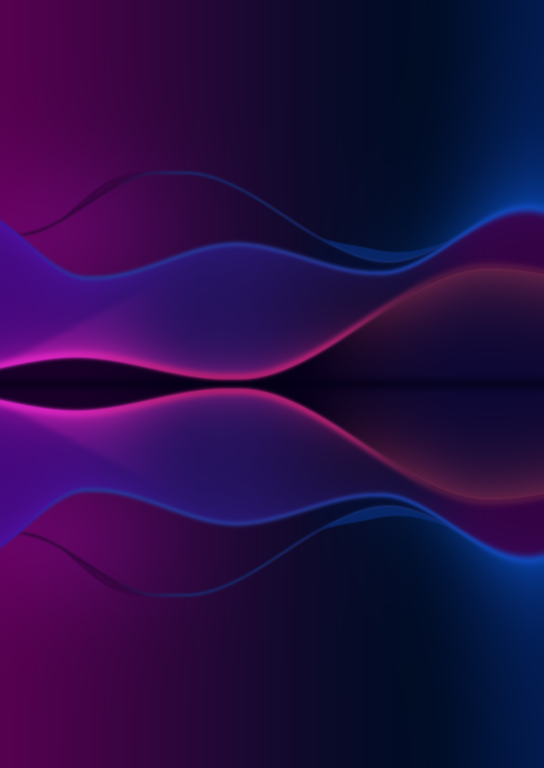
Write a Shadertoy shader that draws this background.

```glsl
// Mirrored neon waves in magenta and blue over a dark plum-to-navy gradient.

// Height of the magenta wave above the mirror line
float magentaWave(float x) {
    return 0.007 + 0.028 * smoothstep(-0.14, 0.14, x)
         - 0.0285 * smoothstep(0.14, 0.415, x)
         + 0.1445 * smoothstep(0.44, 0.90, x)
         - 0.030 * smoothstep(0.90, 1.20, x);
}

// Height of the blue wave
float blueWave(float x) {
    return 0.228 - 0.09 * smoothstep(-0.06, 0.16, x)
         + 0.044 * smoothstep(0.175, 0.434, x)
         - 0.0375 * smoothstep(0.434, 0.69, x)
         + 0.0845 * smoothstep(0.70, 0.97, x)
         - 0.020 * smoothstep(0.97, 1.10, x);
}

// Height of the faint ribbon's lower edge
float ribbonWave(float x) {
    return 0.194 + 0.081 * smoothstep(0.03, 0.29, x)
         - 0.117 * smoothstep(0.34, 0.715, x)
         + 0.070 * smoothstep(0.715, 0.98, x);
}

float edge(float d) { return smoothstep(-0.0018, 0.0018, d); }

float line(float d, float width) { return exp(-d * d / (width * width)); }

// A smooth hump, zero outside a..c and highest at b
float hump(float a, float b, float c, float x) {
    return smoothstep(a, b, x) * (1.0 - smoothstep(b, c, x));
}

vec3 outerSky(float x, float h, float dBlue) {
    vec3 col = mix(vec3(0.35, 0.0, 0.32), vec3(0.0, 0.045, 0.14), smoothstep(-0.25, 0.82, x) * 1.12 - 0.12);
    col += vec3(0.09, 0.01, 0.10) * line(x - 0.12, 0.22) * line(h - 0.20, 0.10);
    col += vec3(0.01, 0.06, 0.17) * smoothstep(0.74, 1.05, x);
    col += vec3(0.02, 0.14, 0.32) * smoothstep(0.55, 1.0, x) * exp(-max(dBlue, 0.0) / 0.06);
    return col;
}

vec3 violetBand(float x, float h, float dMagenta, float dBlue) {
    vec3 col = mix(vec3(0.27, 0.03, 0.49), vec3(0.14, 0.07, 0.36), smoothstep(0.0, 0.42, x));
    col = mix(col, vec3(0.08, 0.045, 0.19), smoothstep(0.40, 0.70, x));
    col = mix(col, vec3(0.20, 0.01, 0.26), smoothstep(0.72, 0.92, x));
    col += vec3(0.03, 0.03, 0.13) * exp(dBlue / 0.03) * (1.0 - 0.5 * x);

    // Straight-edged beam that fans out from the left
    float beam = smoothstep(-0.008, 0.008, 0.024 + 0.37 * x - h);
    col += vec3(0.15, 0.03, 0.06) * beam * (1.0 - smoothstep(0.17, 0.36, x)) * exp(-dMagenta / 0.09);

    // Magenta haze above the wave, fading to the right
    float haze = exp(-dMagenta / 0.022) * (1.0 - smoothstep(0.50, 0.75, x));
    return col + vec3(0.36, 0.04, 0.14) * haze;
}

vec3 innerHollow(float x, float h, float dMagenta) {
    vec3 col = mix(vec3(0.10, 0.0, 0.16), vec3(0.03, 0.0, 0.10), smoothstep(0.1, 0.45, x));
    col = mix(col, vec3(0.035, 0.025, 0.20), smoothstep(0.5, 0.85, x));
    col += vec3(0.34, 0.10, 0.08) * exp(dMagenta / 0.045) * smoothstep(0.55, 0.80, x);
    return mix(col, vec3(0.01, 0.0, 0.09), 0.6 * line(h, 0.008));
}

void mainImage(out vec4 fragColor, in vec2 fragCoord) {
    vec2 uv = fragCoord / iResolution.xy;
    float x = uv.x;
    float h = abs(uv.y - 0.5);
    float dMagenta = h - magentaWave(x);
    float dBlue = h - blueWave(x);
    float dRibbon = h - ribbonWave(x);

    vec3 col = outerSky(x, h, dBlue);

    // Ribbon: a dark fold on the left, a blue fold on the right
    float darkWidth = 0.012 * hump(0.08, 0.19, 0.31, x);
    float blueWidth = 0.0156 * hump(0.56, 0.68, 0.88, x);
    float fold = edge(dRibbon) * edge(darkWidth + blueWidth - dRibbon);
    col = mix(col, vec3(0.20, 0.01, 0.24), 0.65 * fold * smoothstep(0.001, 0.006, darkWidth));
    col = mix(col, vec3(0.03, 0.17, 0.46), 0.8 * fold * smoothstep(0.001, 0.006, blueWidth));
    vec3 threadColor = mix(vec3(0.18, 0.02, 0.22), vec3(0.09, 0.18, 0.45), smoothstep(0.18, 0.36, x));
    col = mix(col, threadColor, 0.7 * line(dRibbon, 0.0026) * smoothstep(0.0, 0.06, x));

    // Shade between the blue fold and the blue wave
    float gap = edge(-dRibbon) * edge(dBlue) * smoothstep(0.54, 0.62, x) * (1.0 - smoothstep(0.78, 0.90, x));
    col = mix(col, vec3(0.02, 0.05, 0.19), 0.75 * gap);

    // Stacked layers
    col = mix(col, violetBand(x, h, max(dMagenta, 0.0), min(dBlue, 0.0)), edge(-dBlue));
    col = mix(col, innerHollow(x, h, min(dMagenta, 0.0)), edge(-dMagenta));

    // Glowing blue outline
    vec3 blueColor = mix(vec3(0.24, 0.08, 0.64), vec3(0.15, 0.22, 0.60), smoothstep(0.0, 0.20, x));
    blueColor = mix(blueColor, vec3(0.06, 0.29, 0.74), smoothstep(0.55, 0.95, x));
    float blueLine = line(dBlue, 0.0038 + 0.003 * smoothstep(0.8, 1.0, x));
    col = mix(col, blueColor, 0.8 * blueLine);

    // Glowing magenta outline
    vec3 magentaColor = mix(vec3(0.84, 0.14, 0.76), vec3(0.70, 0.12, 0.44), smoothstep(0.05, 0.40, x));
    magentaColor = mix(magentaColor, vec3(0.43, 0.14, 0.28), smoothstep(0.55, 0.82, x));
    float magentaLine = line(dMagenta - 0.002, dMagenta > 0.002 ? 0.0065 : 0.004);
    col = mix(col, magentaColor, magentaLine * mix(0.9, 0.5, smoothstep(0.6, 0.85, x)));

    fragColor = vec4(clamp(col, 0.0, 1.0), 1.0);
}
```
